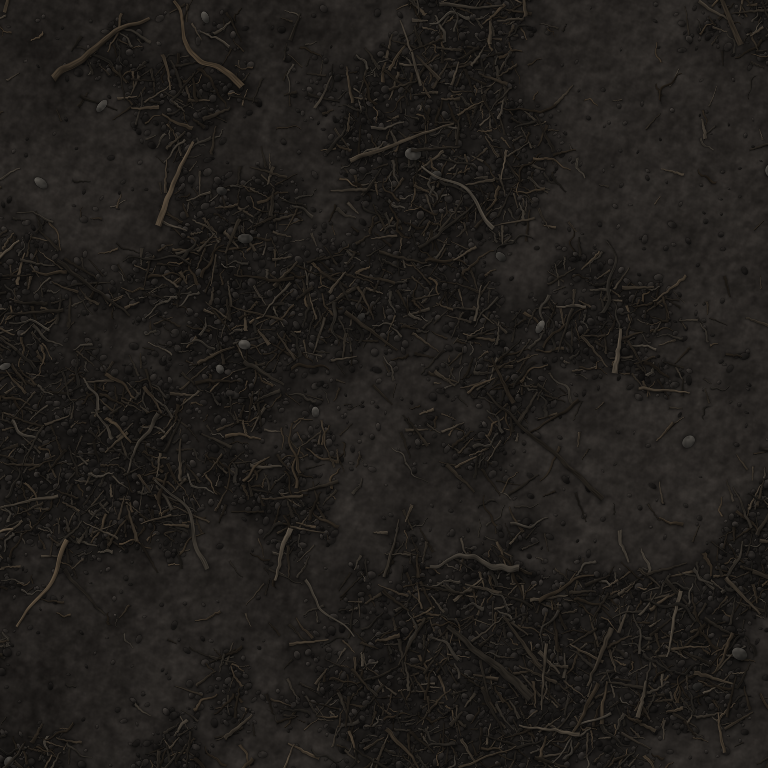
This texture is drawn by a three.js fragment shader. Its source:

```glsl
#define SOIL_DARK vec3(0.106, 0.096, 0.088)
#define SOIL_PALE vec3(0.178, 0.164, 0.152)
#define WOOD_DARK vec3(0.088, 0.081, 0.072)
#define WOOD_PALE vec3(0.345, 0.318, 0.280)
#define STONE vec3(0.270, 0.258, 0.240)
#define LITTER_SHADE 0.66
#define LITTER_SCALE 4.3
#define LITTER_EDGE vec2(0.43, 0.60)
#define LIGHT vec2(-0.45, 0.89)
#define SOFT 0.0008
#define FINE_LAYERS 6

varying vec2 vUv;

vec4 hash4(vec2 p) {
  vec4 q = fract(p.xyxy * vec4(0.1031, 0.1030, 0.0973, 0.1099));
  q += dot(q, q.wzxy + 33.33);
  return fract((q.xxyz + q.yzzw) * q.zywx);
}

float noise(vec2 p) {
  vec2 i = floor(p), f = fract(p);
  f = f * f * (3.0 - 2.0 * f);
  float low = mix(hash4(i).x, hash4(i + vec2(1, 0)).x, f.x);
  float high = mix(hash4(i + vec2(0, 1)).x, hash4(i + 1.0).x, f.x);
  return mix(low, high, f.y);
}

float fbm(vec2 p) {
  float sum = 0.0, gain = 0.53;
  for (int i = 0; i < 4; i++) {
    sum += gain * noise(p);
    p = mat2(1.6, 1.2, -1.2, 1.6) * p + 17.3;
    gain *= 0.5;
  }
  return sum;
}

// How thickly debris covers the ground, 0 to 1
float litter(vec2 p) {
  float broken = 0.16 * (noise(p * 26.0) - 0.5);
  return smoothstep(LITTER_EDGE.x, LITTER_EDGE.y, fbm(p * LITTER_SCALE + 23.4) + broken);
}

vec2 turn(vec2 p, float angle) {
  float c = cos(angle), s = sin(angle);
  return vec2(c * p.x + s * p.y, c * p.y - s * p.x);
}

vec3 soil(vec2 p) {
  float broad = fbm(p * 3.0 + 8.0);
  float clods = fbm(p * 21.0 + 2.0 * broad);
  float grain = fbm(p * 110.0);
  float relief = fbm(p * 60.0) - fbm((p + LIGHT * 0.004) * 60.0);
  float tone = 0.52 + 0.8 * (broad - 0.5) + 0.9 * (clods - 0.5) + 1.1 * (grain - 0.5);
  vec3 col = mix(SOIL_DARK, SOIL_PALE, clamp(tone, -0.3, 1.3));
  return col * (1.0 + 0.6 * relief);
}

// Rounded grains, one per cell; spread is their share on bare soil
void grains(inout vec3 col, vec2 p, float cells, float radius, float density, float spread, vec3 tint) {
  for (int j = -1; j <= 1; j++)
  for (int i = -1; i <= 1; i++) {
    vec2 cell = floor(p * cells) + vec2(i, j);
    vec4 r = hash4(cell + cells * 1.7), s = hash4(cell + cells * 5.3 + 61.0);
    vec2 centre = (cell + r.xy) / cells;
    vec2 offset = p - centre;
    float size = radius * mix(0.55, 1.0, s.x);
    if (length(offset) > size * 2.0) continue;
    if (s.y > density * mix(spread, 1.0, litter(centre))) continue;
    vec2 q = turn(offset, r.z * 6.283) / vec2(1.0, mix(0.5, 0.9, r.w));
    float d = length(q) - size;
    float shade = 0.8 + 0.4 * dot(offset, LIGHT) / size;
    shade *= 0.8 + 0.4 * noise(p * 260.0);
    col *= 1.0 - 0.45 * exp(-max(d, 0.0) / (size * 0.25));
    col = mix(col, tint * shade * mix(0.55, 1.15, s.z), 1.0 - smoothstep(-SOFT, SOFT, d));
  }
}

// Slightly bent, tapering sticks, one per cell, with a contact shadow
void sticks(inout vec3 col, vec2 p, float cells, float reach, float girth, float density, float spread, float pale) {
  for (int j = -1; j <= 1; j++)
  for (int i = -1; i <= 1; i++) {
    vec2 cell = floor(p * cells) + vec2(i, j);
    vec4 r = hash4(cell + cells * 7.1), s = hash4(cell + cells * 3.7 + 91.0);
    vec2 centre = (cell + r.xy) / cells;
    float len = reach * mix(0.35, 1.0, r.w);
    if (length(p - centre) > len * 1.2 + girth * 4.0) continue;
    if (s.x > density * mix(spread, 1.0, litter(centre))) continue;
    float angle = r.z * 6.283;
    vec2 q = turn(p - centre, angle);
    float t = q.x / len;
    float bend = 2.0 * s.y - 1.0;
    q.y += len * bend * bend * bend * (0.3 * t * t + 0.13 * sin(t * 4.5 + s.z * 6.283));
    q.y += girth * 0.9 * (noise(vec2(t * 5.0, s.w * 50.0)) - 0.5);
    float w = girth * mix(0.5, 1.0, s.w) * (1.0 - 0.4 * clamp(t, -1.0, 1.0));
    float d = max(abs(q.x) - len, abs(q.y) - w);
    float side = clamp(q.y / w, -1.0, 1.0) * dot(vec2(-sin(angle), cos(angle)), LIGHT);
    float bark = noise(vec2(q.x * 90.0, q.y * 700.0) + cell * 3.0);
    float tone = pale * mix(0.12, 1.0, s.z * sqrt(s.z));
    vec3 wood = mix(WOOD_DARK, WOOD_PALE, tone) * (0.7 + 0.36 * side + 0.42 * bark);
    wood *= mix(vec3(1.0), vec3(1.08, 0.98, 0.86), s.y);
    col *= 1.0 - (0.36 - 0.24 * side) * exp(-max(d, 0.0) / (w * 0.8));
    col = mix(col, wood, 1.0 - smoothstep(-SOFT, SOFT, d));
  }
}

void main() {
  vec2 p = vUv;
  vec3 col = soil(p) * mix(1.0, LITTER_SHADE, litter(p));

  // Seeds and crumbs, then fine twigs
  grains(col, p, 125.0, 0.0035, 0.5, 0.08, SOIL_PALE);
  grains(col, p, 80.0, 0.0062, 0.8, 0.02, SOIL_PALE * 0.95);
  for (int k = 0; k < FINE_LAYERS; k++) {
    float level = float(k);
    sticks(col, p, 52.0 - 5.0 * level, 0.013 + 0.003 * level, 0.0011 + 0.0002 * level, 0.62, 0.05, 0.62);
  }

  // Pebbles and larger branches on top
  grains(col, p, 11.0, 0.011, 0.16, 0.6, STONE);
  sticks(col, p, 15.0, 0.050, 0.0023, 0.5, 0.05, 0.8);
  sticks(col, p, 9.0, 0.080, 0.0030, 0.45, 0.08, 0.95);
  sticks(col, p, 5.5, 0.125, 0.0046, 0.45, 0.12, 1.0);

  gl_FragColor = vec4(col, 1.0);
}
```
